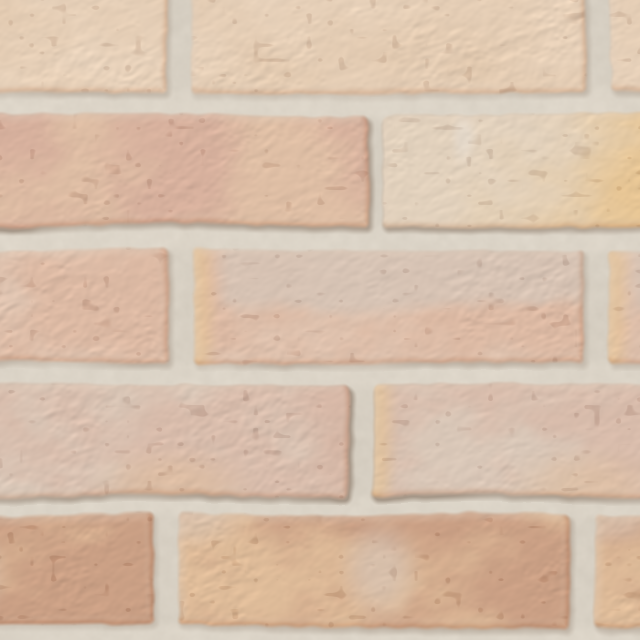
Give the GLSL for this texture, as a WebGL 1 fragment shader.

```glsl
precision highp float;
uniform vec2 u_resolution;

float hash(vec2 p) {
  p = fract(p * vec2(0.1031, 0.1137));
  p += dot(p, p.yx + 33.33);
  return fract((p.x + p.y) * p.x * 7.31 + p.y * 3.7);
}

float noise(vec2 p) {
  vec2 i = floor(p), f = fract(p);
  f = f * f * (3.0 - 2.0 * f);
  return mix(mix(hash(i), hash(i + vec2(1.0, 0.0)), f.x),
             mix(hash(i + vec2(0.0, 1.0)), hash(i + vec2(1.0, 1.0)), f.x), f.y);
}

float fbm(vec2 p) {
  float sum = 0.0, amp = 0.5;
  for (int i = 0; i < 4; i++) {
    sum += amp * noise(p);
    p = mat2(1.6, 1.2, -1.2, 1.6) * p + 7.3;
    amp *= 0.5;
  }
  return sum / 0.9375;
}

float roundBox(vec2 p, vec2 halfSize) {
  vec2 d = abs(p) - halfSize + 0.008;
  return length(max(d, 0.0)) + min(max(d.x, d.y), 0.0) - 0.008;
}

// Height of the rough clay, with slightly slanted grain
float clayHeight(vec2 p) {
  p.y -= 0.3 * p.x;
  p += 0.008 * noise(p * 35.0);
  return 0.6 * noise(p * vec2(52.0, 95.0)) + 0.4 * noise(p * vec2(110.0, 170.0) + 9.0);
}

// Soft spot centred in brick coordinates
float spot(vec2 uv, vec2 center, vec2 radius) {
  return 1.0 - smoothstep(0.2, 1.0, length((uv - center) / radius));
}

vec3 brickColor(float row, float col, vec2 uv, vec2 p) {
  float cloud = fbm(p * vec2(7.0, 10.0) + row * 5.0);
  vec3 golden = vec3(0.90, 0.77, 0.58);
  vec3 ash = vec3(0.835, 0.765, 0.71);
  vec3 c = vec3(0.895, 0.805, 0.71);
  if (row < 0.5) {
    c = mix(vec3(0.79, 0.625, 0.52), vec3(0.87, 0.735, 0.60), smoothstep(0.3, 0.75, cloud - 0.18 * uv.x));
    c = mix(c, ash, 0.65 * spot(uv, vec2(0.04, 0.0), vec2(0.25, 1.1)));
    c = mix(c, ash, 0.5 * spot(uv, vec2(-0.95, 0.9), vec2(0.35, 0.6)));
  } else if (row < 1.5) {
    c = mix(vec3(0.845, 0.735, 0.67), vec3(0.85, 0.78, 0.72), smoothstep(0.3, 0.7, cloud));
    c = mix(c, vec3(0.87, 0.74, 0.62), 0.6 * spot(uv, vec2(0.1, -0.9), vec2(0.5, 0.9)));
    c = mix(c, vec3(0.83, 0.69, 0.62), 0.5 * smoothstep(0.65, 1.0, uv.x));
  } else if (row < 2.5) {
    c = mix(vec3(0.86, 0.725, 0.64), vec3(0.87, 0.765, 0.69), smoothstep(0.3, 0.7, cloud));
    float bloom = smoothstep(-0.25, 0.15, uv.y + 0.7 * (cloud - 0.5)) * smoothstep(-0.93, -0.8, uv.x);
    if (col > -0.5) c = mix(c, ash, 0.85 * bloom);
  } else if (row < 3.5) {
    c = mix(vec3(0.84, 0.69, 0.615), vec3(0.87, 0.745, 0.645), smoothstep(0.25, 0.75, cloud + 0.15 * uv.x));
    if (col > -0.5) {
      c = mix(vec3(0.885, 0.82, 0.74), golden, smoothstep(-0.6, 0.6, uv.x + cloud - 0.5));
      c = mix(c, vec3(0.90, 0.86, 0.81), 0.7 * spot(uv, vec2(-0.6, 0.6), vec2(0.08, 0.6)));
    }
  } else {
    c += vec3(0.05, 0.07, 0.09) * (cloud - 0.5);
  }
  // Yellowed left end
  if (col > -0.5 && row > 0.5 && row < 2.5)
    c = mix(c, golden, 0.65 * (1.0 - smoothstep(-0.99, -0.86, uv.x)));
  return c;
}

void main() {
  vec2 p = gl_FragCoord.xy / u_resolution;
  vec2 wall = p + 0.009 * (vec2(noise(p * 6.0), noise(p * vec2(4.0, 9.0) + 20.0)) - 0.5)
                + 0.004 * (vec2(noise(p * 45.0), noise(p * 45.0 + 8.0)) - 0.5);

  // Staggered courses
  float row = floor((wall.y - 0.005) / 0.2085);
  float joint = 0.27 + 0.305 * mod(row, 2.0) + 0.024 * clamp(row - 1.5, -0.5, 0.5);
  float col = floor((wall.x - joint) / 0.652);
  vec2 q = wall - vec2(joint + (col + 0.5) * 0.652, 0.005 + (row + 0.5) * 0.2085);
  if (abs(row - 1.5) < 1.0) q.y += 0.005;
  vec2 halfSize = vec2(abs(row - 3.0) < 0.5 ? 0.314 : 0.306, 0.087);
  float dist = roundBox(q, halfSize);
  float blur = max(0.0045, 0.75 / min(u_resolution.x, u_resolution.y));
  float clay = 1.0 - smoothstep(-blur, blur, dist);

  // Sandy mortar, shaded beneath and to the right of bricks
  float sand = fbm(p * 65.0);
  vec3 mortar = vec3(0.862, 0.832, 0.782) + 0.035 * (sand - 0.5) + 0.025 * (fbm(p * 8.0) - 0.5);
  mortar -= 0.02 * smoothstep(0.3, 0.31, abs(q.x)) * (1.0 - smoothstep(0.075, 0.095, abs(q.y)));
  float shade = 1.0 - smoothstep(-0.005, 0.009, roundBox(q - vec2(0.004, -0.006), halfSize));
  float depth = (0.35 + 0.4 * mod(row, 2.0)) * (0.5 + noise(vec2(p.x * 9.0, row * 3.0)));
  mortar = mix(mortar, vec3(0.61, 0.55, 0.49), min(shade * depth, 0.85));

  // Rough clay lit from the upper left
  vec2 uv = q / halfSize;
  vec3 brick = brickColor(row, col, uv, p);
  float relief = clayHeight(p) - clayHeight(p + vec2(-0.003, 0.005));
  float rough = 0.05 + 0.07 * smoothstep(0.35, 0.7, fbm(p * 9.0 + 3.0));
  brick *= 1.0 + rough * relief + 0.025 * (fbm(p * vec2(35.0, 55.0)) - 0.5);
  float pits = smoothstep(0.83, 0.95, noise(p * vec2(60.0, 85.0) + 31.0));
  brick -= vec3(0.06, 0.07, 0.07) * pits;

  // Worn rims: warm and dark at lower right, pale at upper left
  float rim = smoothstep(-0.018, 0.0, dist);
  float lower = clamp(max(smoothstep(0.95, 1.0, uv.x), smoothstep(-0.82, -1.0, uv.y)), 0.0, 1.0);
  brick = mix(brick, brick * vec3(0.93, 0.87, 0.83), rim * lower);
  brick = mix(brick, vec3(0.88, 0.81, 0.74), 0.3 * rim * (1.0 - lower));

  gl_FragColor = vec4(mix(mortar, brick, clay), 1.0);
}
```
